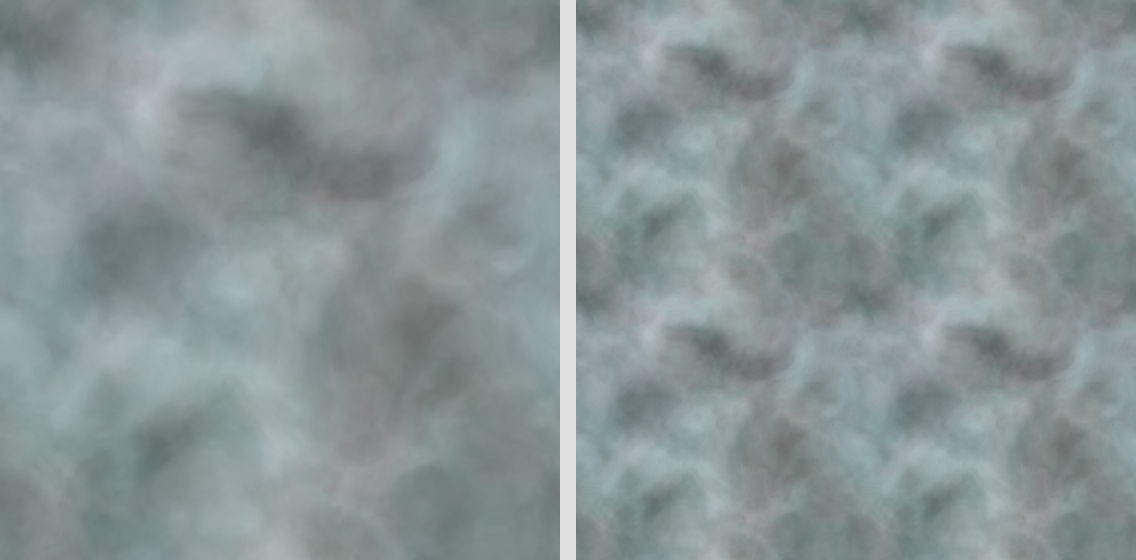
Left: one tile. Right: repeated 2 by 2.
This texture is drawn by a WebGL 1 fragment shader. Its source:

```glsl
precision highp float;
// Seamless soft overcast clouds in grey-teal with faint warm and blue tints.

uniform vec2 u_resolution;

float hash(vec2 cell, float seed) {
  vec3 h = fract(vec3(cell.xyx + seed * 17.3) * 0.1031);
  h += dot(h, h.yzx + 33.33);
  return fract((h.x + h.y) * h.z);
}

// Value noise on a lattice that wraps after a whole number of cells.
float wrappedNoise(vec2 p, float period, float seed) {
  vec2 cell = mod(floor(p), period);
  vec2 next = mod(cell + 1.0, period);
  vec2 f = fract(p);
  f = f * f * f * (f * (f * 6.0 - 15.0) + 10.0);
  float low = mix(hash(cell, seed), hash(vec2(next.x, cell.y), seed), f.x);
  float high = mix(hash(vec2(cell.x, next.y), seed), hash(next, seed), f.x);
  return mix(low, high, f.y);
}

// Layered noise centred on zero; each layer is shifted to hide the lattice.
float clouds(vec2 uv, float period, float seed) {
  float sum = 0.0;
  float weight = 0.5;
  for (int i = 0; i < 7; i++) {
    float layer = float(i);
    vec2 shift = vec2(0.37, 0.61) * (layer + seed);
    sum += weight * (wrappedNoise(uv * period + shift, period, seed + layer) - 0.5);
    period *= 2.0;
    weight *= 0.5;
  }
  return sum;
}

void main() {
  vec2 uv = gl_FragCoord.xy / u_resolution;

  // A gentle warp stretches some detail smooth and gathers the rest in wisps.
  vec2 warp = vec2(clouds(uv, 4.0, 11.0), clouds(uv, 4.0, 23.0));
  vec2 p = uv + 0.13 * warp;

  float light = clouds(p, 5.0, 2.0);
  float warmth = clouds(p, 5.0, 37.0);
  float blueness = clouds(p, 4.0, 51.0);

  vec3 color = vec3(0.526, 0.576, 0.578);
  color += light * vec3(0.47, 0.48, 0.50);
  color += warmth * vec3(0.10, -0.03, -0.01);
  color += blueness * vec3(-0.02, 0.01, 0.05);

  gl_FragColor = vec4(color, 1.0);
}
```
